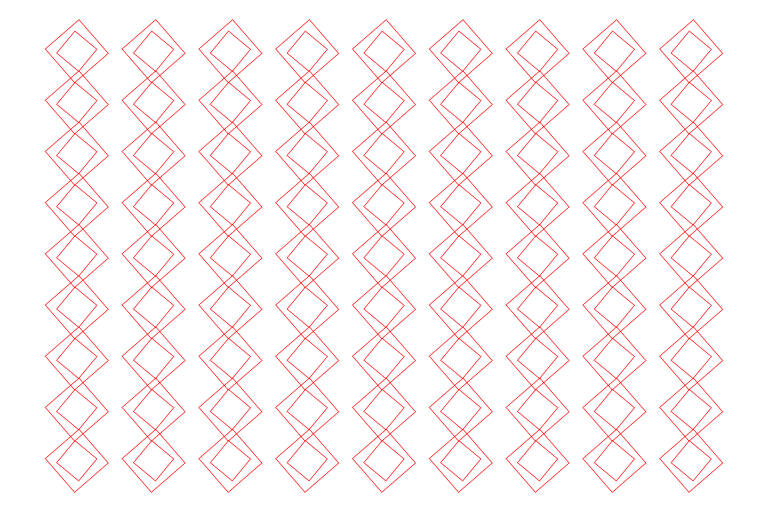
Give the GLSL for this pattern, as a WebGL 1 fragment shader.

```glsl
precision mediump float;
// Grid of thin red outlines on white: each repeat is a large and a small
// square on one centre, tilted in opposite directions from a diamond.
// Repeats come from rounding to a lattice; rows overlap, so neighbours are summed.

uniform vec2 u_resolution;

#define COLUMNS 9.0
#define ROWS 9.0
#define OUTER_HALF 0.0436     // half side, in canvas heights
#define INNER_HALF 0.0279
#define OUTER_ANGLE 41.0      // degrees
#define INNER_ANGLE 50.3
#define LINE_WIDTH 0.00128    // in canvas heights
#define LINE_COLOR vec3(1.0, 0.0, 0.0)
#define PAPER_COLOR vec3(1.0)

// Signed distance to the edges of a tilted square, with mitred corners.
float tiltedSquare(vec2 p, float halfSide, float degrees) {
  float a = radians(degrees);
  float c = cos(a);
  float s = sin(a);
  vec2 q = abs(vec2(c * p.x + s * p.y, c * p.y - s * p.x));
  return max(q.x, q.y) - halfSide;
}

// Share of a diagonal pixel footprint lying on one side of an edge.
float edgeCoverage(float d, float radius) {
  float t = clamp(d / radius, -1.0, 1.0);
  return 0.5 + t - 0.5 * t * abs(t);
}

float lineCoverage(float d, float radius) {
  float h = 0.5 * LINE_WIDTH;
  return edgeCoverage(d + h, radius) - edgeCoverage(d - h, radius);
}

void main() {
  // Canvas coordinates in units of its height
  vec2 p = gl_FragCoord.xy / u_resolution.y;
  vec2 count = vec2(COLUMNS, ROWS);
  vec2 cell = vec2(u_resolution.x / u_resolution.y, 1.0) / (count + 1.0);
  vec2 nearest = floor(p / cell + 0.5);
  float radius = 0.7071 / u_resolution.y;

  // Layer the outlines of this row and the rows above and below
  float paper = 1.0;
  for (int j = -1; j <= 1; j++) {
    vec2 id = nearest + vec2(0.0, float(j));
    vec2 inside = step(vec2(0.5), id) * step(id, count + 0.5);
    float visible = inside.x * inside.y;
    vec2 q = p - id * cell;
    float outer = lineCoverage(tiltedSquare(q, OUTER_HALF, OUTER_ANGLE), radius);
    float inner = lineCoverage(tiltedSquare(q, INNER_HALF, INNER_ANGLE), radius);
    paper *= (1.0 - visible * outer) * (1.0 - visible * inner);
  }

  gl_FragColor = vec4(mix(LINE_COLOR, PAPER_COLOR, paper), 1.0);
}
```
